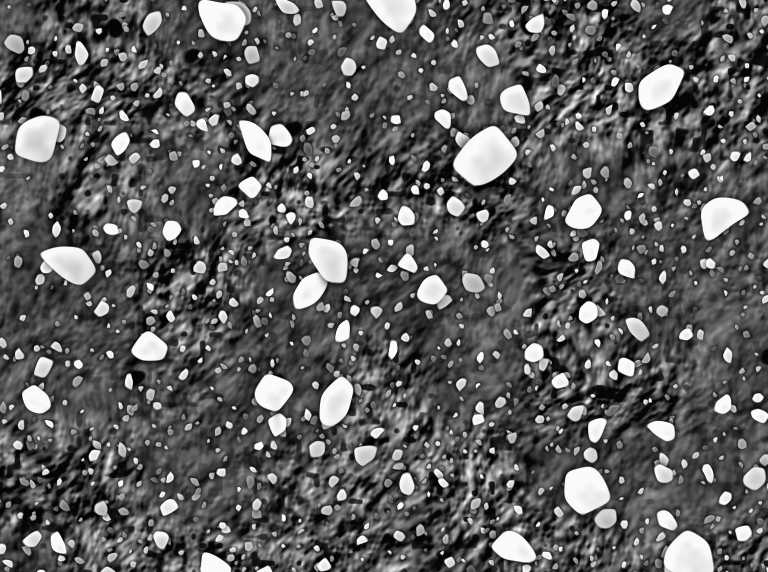
Reproduce this texture procedurally as a WebGL 1 fragment shader.

```glsl
precision highp float;
// Electron micrograph of pale faceted grains scattered over a rough, pitted grey matrix.
uniform vec2 u_resolution;

float hash(vec2 p) {
  vec3 q = fract(p.xyx * vec3(0.1031, 0.1030, 0.0973));
  q += dot(q, q.yzx + 33.33);
  return fract((q.x + q.y) * q.z);
}

float noise(vec2 p) {
  vec2 i = floor(p), f = fract(p);
  f = f * f * (3.0 - 2.0 * f);
  return mix(mix(hash(i), hash(i + vec2(1.0, 0.0)), f.x),
             mix(hash(i + vec2(0.0, 1.0)), hash(i + 1.0), f.x), f.y);
}

vec2 turn(vec2 p, float angle) {
  float c = cos(angle), s = sin(angle);
  return vec2(c * p.x - s * p.y, s * p.x + c * p.y);
}

// Fine surface height, pulled into short fibres by a slow warp
float height(vec2 p) {
  p += 0.035 * vec2(noise(p * 9.0), noise(p * 9.0 + 40.0));
  vec2 q = turn(p, 0.6) * vec2(1.0, 0.65);
  return 0.45 * noise(q * 48.0) + 0.33 * noise(turn(q, 0.9) * 95.0 + 17.0)
       + 0.22 * noise(turn(q, 2.0) * 180.0 + 31.0);
}

float matrixTone(vec2 p) {
  float h = height(p);
  float relief = h - height(p + vec2(0.004, -0.005));
  float roughness = mix(0.45, 1.35, smoothstep(0.2, 0.75, noise(p * 6.0 + 8.0)));
  float tone = 0.33 + roughness * (1.0 * (h - 0.5) + 0.65 * relief);
  tone += 0.16 * (noise(p * 8.0 + 3.0) - 0.5);
  float pits = smoothstep(0.3, 0.12, noise(p * 65.0 + 70.0));
  return max(tone * (1.0 - 0.65 * pits * roughness), 0.02);
}

// Rounded polygon with uneven facets; 1.0 on its outline
float facets(vec2 q, float seed) {
  float sum = 0.0;
  for (int i = 0; i < 6; i++) {
    float k = float(i);
    float angle = 1.0472 * (k + 0.6 * hash(vec2(k, seed)));
    float reach = mix(0.75, 1.15, hash(vec2(seed, k + 9.0)));
    sum += pow(max(dot(q, vec2(cos(angle), sin(angle))) / reach, 0.0), 7.0);
  }
  return pow(sum + 1e-6, 1.0 / 7.0);
}

// One size class of grains, at most one per cell, laid over the given tone
float addGrains(float tone, vec2 p, float freq, float density, float dimmest, float seed) {
  vec2 base = floor(p * freq);
  for (int j = -1; j <= 1; j++) {
    for (int i = -1; i <= 1; i++) {
      vec2 cell = base + vec2(float(i), float(j));
      vec2 key = cell + seed;
      float cluster = 0.3 + 1.4 * noise(cell / freq * 5.0 + seed);
      if (hash(key) < density * cluster) {
        vec2 jitter = vec2(hash(key + 11.3), hash(key + 27.7));
        vec2 offset = p - (cell + jitter) / freq;
        float radius = mix(0.13, 0.25, hash(key + 5.1)) / freq;
        float stretch = mix(1.0, 1.75, hash(key + 63.0));
        vec2 q = turn(offset, 2.2 * (hash(key + 41.0) - 0.5)) / radius;
        q.x += 0.3 * (hash(key + 81.0) - 0.5) * q.y * q.y;
        q *= vec2(sqrt(stretch), 1.0 / sqrt(stretch));
        float outline = facets(q, 50.0 * hash(key + 97.0));
        float d = (outline - 1.0) * radius;

        // Dark, patchy trench around the grain
        float trench = exp(-max(d, 0.0) / (0.003 + 0.12 * radius));
        tone *= 1.0 - trench * mix(0.3, 0.95, noise(p * 35.0 + seed));

        // Pale face, brightest along the rim
        float face = mix(dimmest, 1.08, sqrt(hash(key + 19.0)));
        float inner = 1.0 - smoothstep(0.2, 1.0, outline);
        face -= 0.1 * inner + 0.09 * dot(offset / radius, vec2(0.5, -0.7));
        face += 0.08 * (noise(p * 60.0) - 0.5);
        tone = mix(tone, face, smoothstep(0.0018, -0.0018, d));
      }
    }
  }
  return tone;
}

// Sparse deep holes with ragged rims
float addHoles(float tone, vec2 p) {
  vec2 cell = floor(p * 7.0);
  vec2 q = fract(p * 7.0) - 0.3 - 0.4 * vec2(hash(cell + 2.0), hash(cell + 6.0));
  float d = length(q) - 0.1 + 0.08 * (noise(p * 55.0) - 0.5);
  float present = step(hash(cell + 53.0), 0.16);
  return mix(tone, 0.02, present * smoothstep(0.025, -0.025, d));
}

void main() {
  vec2 p = gl_FragCoord.xy / u_resolution.y + 2.0;
  float tone = addHoles(matrixTone(p), p);
  tone = addGrains(tone, p, 46.0, 0.3, 0.3, 310.0);
  tone = addGrains(tone, p, 26.0, 0.48, 0.4, 220.0);
  tone = addGrains(tone, p, 12.5, 0.42, 0.75, 130.0);
  tone = addGrains(tone, p, 5.2, 0.55, 0.92, 40.0);
  gl_FragColor = vec4(vec3(clamp(tone, 0.0, 0.98)), 1.0);
}
```
